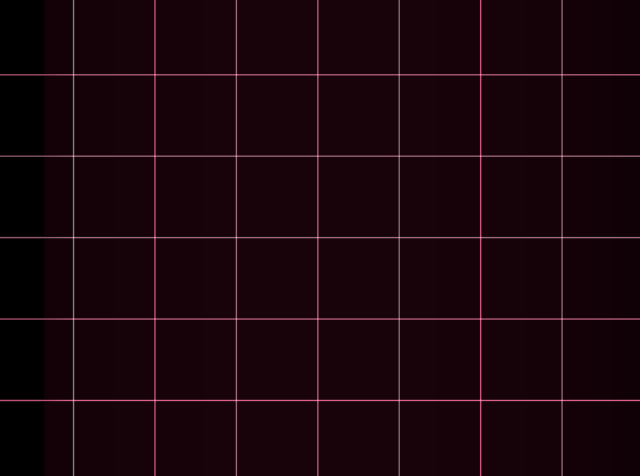
Reproduce this pattern procedurally as a Shadertoy shader.

```glsl
// Thin line profile: 1 on the axis, fading to 0 at its edge
float thinLine(float dist, float pixel) {
    return clamp(1.0 - dist / max(0.0027, pixel), 0.0, 1.0);
}

// Line colour from rose (0) to a dimmer pale pink (1)
vec3 lineTint(float paleness) {
    return mix(vec3(0.90, 0.38, 0.55), vec3(0.68, 0.45, 0.52), paleness);
}

// Dark wine backdrop, warmest in the middle, with a black strip at left
vec3 backdrop(float u, float pixelU) {
    float offCentre = 2.0 * u - 1.0;
    vec3 wine = mix(vec3(0.100, 0.011, 0.041), vec3(0.062, 0.002, 0.022), offCentre * offCentre);
    return wine * smoothstep(-pixelU, pixelU, u - 0.069);
}

void mainImage(out vec4 fragColor, in vec2 fragCoord) {
    float pixel = 1.0 / iResolution.y;
    vec2 p = (fragCoord - 0.5 * iResolution.xy) * pixel;
    float u = fragCoord.x / iResolution.x;

    // Square grid, slightly off the canvas centre
    vec2 cell = (p - vec2(-0.0046, 0.0008)) / 0.17105;
    vec2 index = floor(cell + 0.5);
    vec2 dist = abs(cell - index) * 0.17105;

    // Every other upright is pale; level lines drift over five repeats
    float uprightPaleness = mod(index.x, 2.0);
    float levelPaleness = 0.5 - 0.5 * cos((index.y + 2.0) * 6.2832 / 5.0);
    vec3 upright = lineTint(uprightPaleness) * thinLine(dist.x, pixel);
    vec3 level = lineTint(levelPaleness) * thinLine(dist.y, pixel);
    level *= mix(0.85, 1.0, smoothstep(0.06, 0.12, u));

    // Screen blend brightens the crossings
    vec3 lines = 1.0 - (1.0 - upright) * (1.0 - level);
    vec3 color = max(backdrop(u, 1.0 / iResolution.x), lines);
    fragColor = vec4(color, 1.0);
}
```
